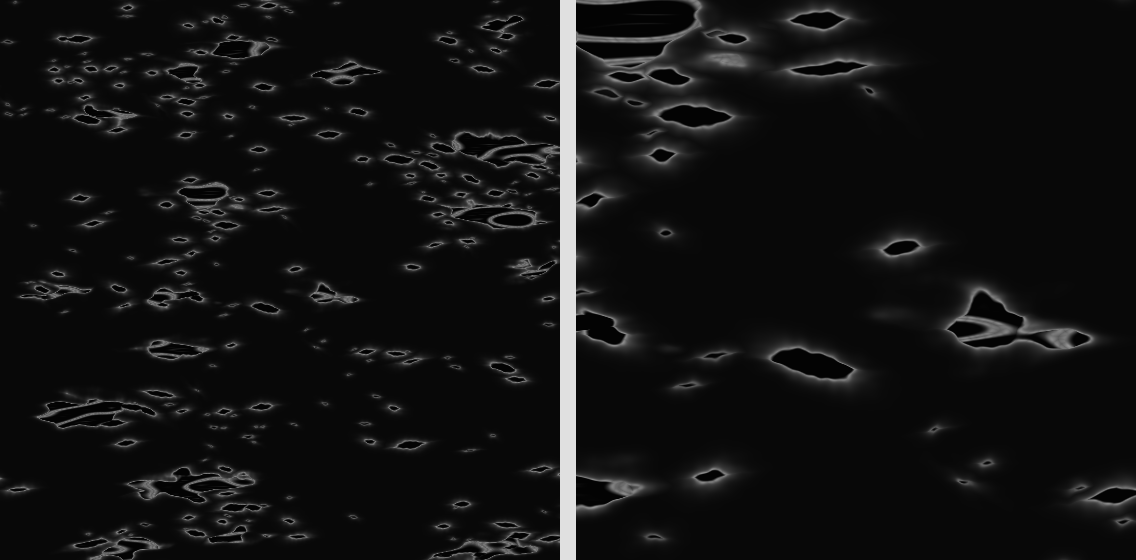
Left, the full canvas; right, a detail of the centre.
Give the GLSL for this texture, as a Shadertoy shader.

```glsl
// Dark surface with scattered horizontal flakes, black inside and rimmed by a soft pale glow.
#define GROUND 0.03
#define HOLE 0.012
#define GLOW 0.33
#define GLOW_WIDTH 0.0036
#define RIM 0.17
#define RIM_WIDTH 0.0011
#define STREAK 0.13
#define CLUSTER_SCALE vec2(4.0, 6.5)
#define FLAKE_GRID vec2(16.0, 36.0)
#define CHIP_GRID vec2(28.0, 60.0)
#define PATCH_GRID vec2(4.0, 9.0)

vec3 hash3(vec2 p) {
    vec3 q = fract(p.xyx * vec3(0.1031, 0.1030, 0.0973));
    q += dot(q, q.yxz + 33.33);
    return fract((q.xxy + q.yzz) * q.zyx);
}

// Gradient noise, roughly -0.6 to 0.6
float corner(vec2 cell, vec2 offset) {
    float angle = 6.2832 * hash3(cell + 71.0).x;
    return dot(vec2(cos(angle), sin(angle)), offset);
}

float noise(vec2 p) {
    vec2 i = floor(p), f = p - i;
    vec2 u = f * f * f * (f * (f * 6.0 - 15.0) + 10.0);
    vec2 e = vec2(1.0, 0.0);
    return mix(mix(corner(i, f), corner(i + e, f - e), u.x),
               mix(corner(i + e.yx, f - e.yx), corner(i + 1.0, f - 1.0), u.x), u.y);
}

// Approximate signed distance to a pointed lens
float lens(vec2 p, vec2 radius, float power) {
    vec2 q = abs(p) / radius + 1e-4;
    float level = pow(q.x, power) + q.y - 1.0;
    vec2 slope = vec2(power * pow(q.x, power - 1.0), 1.0) / radius;
    return level / length(slope);
}

// Distance to the nearest lens of a jittered grid; lenses gather in clusters
float scatter(vec2 p, vec2 grid, vec2 smallest, vec2 largest, vec2 chance, float seed) {
    vec2 home = floor(p * grid);
    float nearest = 1.0;
    for (int y = -1; y <= 1; y++)
    for (int x = -1; x <= 1; x++) {
        vec2 cell = home + vec2(x, y);
        vec3 place = hash3(cell + seed);
        vec3 form = hash3(cell + seed + 137.0);
        vec2 center = (cell + 0.5 + 0.7 * (place.xy - 0.5)) / grid;
        float crowd = smoothstep(-0.1, 0.4, noise(center * CLUSTER_SCALE + 5.0));
        if (place.z > mix(chance.x, chance.y, crowd)) continue;
        vec2 radius = mix(smallest, largest, vec2(form.x * form.x, form.x * form.y));
        vec2 q = p - center;
        q.y += q.x * 0.35 * (form.z - 0.5);
        q.x += q.y * 2.5 * (form.y - 0.5);
        nearest = min(nearest, lens(q, radius, 1.3 + 1.2 * form.z));
    }
    return nearest;
}

// Light along an outline: glow outside, thin rim, quick fall inside
float outline(float d, float width, float grain, float pixel) {
    float glow = GLOW * exp(-max(d, 0.0) / width);
    float rim = RIM * grain * exp(-pow(d / max(RIM_WIDTH, 0.6 * pixel), 2.0));
    return (glow + rim) * smoothstep(-1.2 * pixel - 0.0005, 0.3 * pixel, d);
}

void mainImage(out vec4 fragColor, in vec2 fragCoord) {
    vec2 uv = fragCoord / iResolution.y;
    float pixel = 1.0 / iResolution.y;

    // Ragged edges: fine chipping for all, long tongues for the patches
    vec2 chipped = uv + vec2(0.004, 0.0018) * vec2(noise(uv * vec2(70.0, 190.0)),
                                                   noise(uv * vec2(130.0, 90.0) + 19.0));
    vec2 torn = chipped + vec2(0.075, 0.02) * vec2(noise(uv * vec2(14.0, 55.0) + 3.0),
                                                   noise(uv * vec2(22.0, 34.0) + 47.0));

    float flakes = scatter(chipped, FLAKE_GRID, vec2(0.009, 0.0035), vec2(0.029, 0.0095),
                           vec2(0.07, 0.55), 11.0);
    float chips = scatter(chipped, CHIP_GRID, vec2(0.003, 0.001), vec2(0.010, 0.0035),
                          vec2(0.03, 0.22), 53.0);
    float patches = scatter(torn, PATCH_GRID, vec2(0.035, 0.012), vec2(0.12, 0.034),
                            vec2(0.12, 0.85), 29.0);

    // Winding cracks split the patches
    float crack = 0.0008 - 0.02 * abs(noise(uv * vec2(11.0, 42.0) + 83.0));
    patches = max(patches, crack);

    float body = min(flakes, patches);
    float grain = 0.6 + 1.3 * abs(noise(uv * vec2(170.0, 240.0)));
    float light = outline(body, GLOW_WIDTH, grain, pixel);
    float chipLight = 0.7 * outline(chips, 0.6 * GLOW_WIDTH, grain, pixel);
    light = max(light, chipLight * smoothstep(-pixel, pixel, body));

    // Fine horizontal streaks deep inside the patches
    float ridge = 1.0 - abs(noise(uv * vec2(13.0, 190.0) + 7.0)) * 7.0;
    float streak = STREAK * max(ridge, 0.0) * smoothstep(0.003, 0.007, -patches);
    streak *= smoothstep(-0.15, 0.3, noise(uv * vec2(18.0, 60.0) + 61.0));

    float base = mix(HOLE, GROUND, smoothstep(-pixel, pixel, min(body, chips)));
    fragColor = vec4(vec3(base + light + streak), 1.0);
}
```
